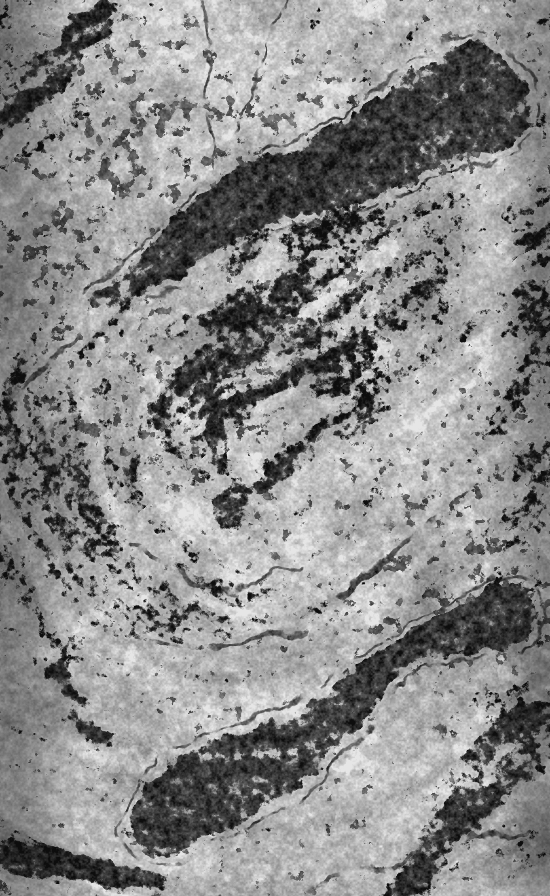
Reproduce this texture procedurally as a WebGL 2 fragment shader.

```glsl
#version 300 es
precision highp float;
// Weathered banded gneiss: folded dark mica layers in pale, speckled grey stone.
uniform vec2 u_resolution;
out vec4 fragColor;

float hash(vec2 p) {
  vec3 h = fract(vec3(p.xyx) * 0.1031);
  h += dot(h, h.yzx + 33.33);
  return fract((h.x + h.y) * h.z);
}

float noise(vec2 p) {
  vec2 i = floor(p), f = fract(p);
  f = f * f * (3.0 - 2.0 * f);
  return mix(mix(hash(i), hash(i + vec2(1, 0)), f.x),
             mix(hash(i + vec2(0, 1)), hash(i + vec2(1, 1)), f.x), f.y);
}

float fbm(vec2 p) {
  float sum = 0.0, amp = 0.5;
  for (int i = 0; i < 5; i++) {
    sum += amp * noise(p);
    p = mat2(1.6, 1.2, -1.2, 1.6) * p + 17.3;
    amp *= 0.5;
  }
  return sum / 0.97;
}

// Signed distance to a segment whose radius runs from ra to rb.
float wedge(vec2 p, vec2 a, vec2 b, float ra, float rb) {
  vec2 ab = b - a;
  float t = clamp(dot(p - a, ab) / dot(ab, ab), 0.0, 1.0);
  return length(p - a - ab * t) - mix(ra, rb, t);
}

float blob(vec2 p, vec2 centre, vec2 size, float angle) {
  float c = cos(angle), s = sin(angle);
  vec2 q = mat2(c, -s, s, c) * (p - centre) / size;
  return exp(-dot(q, q));
}

// Streaks that run up to the right and bend round a fold nose on the left.
float foliation(vec2 p) {
  vec2 q = mat2(0.83, -0.56, 0.56, 0.83) * (p - vec2(0.46, 0.84));
  float across = q.x < 0.0 ? length(q) : abs(q.y);
  float along = q.x < 0.0 ? -0.2 * atan(-q.x, abs(q.y)) : q.x;
  return fbm(vec2(along * 9.0 + step(0.0, q.y) * 0.3, across * 36.0));
}

void main() {
  vec2 p = gl_FragCoord.xy / u_resolution.x;
  vec2 drift = vec2(fbm(p * 5.0), fbm(p * 5.0 + 41.0)) - 0.5;
  vec2 ripple = vec2(fbm(p * 24.0 + 9.0), fbm(p * 24.0 + 73.0)) - 0.5;
  vec2 w = p + 0.09 * drift + 0.035 * ripple;

  // Solid mica layers
  float layer = wedge(w, vec2(0.18, 1.08), vec2(0.48, 1.27), 0.018, 0.066);
  layer = min(layer, wedge(w, vec2(0.48, 1.27), vec2(0.88, 1.45), 0.066, 0.092));
  layer = min(layer, wedge(w, vec2(0.31, 0.15), vec2(0.50, 0.25), 0.085, 0.068));
  layer = min(layer, wedge(w, vec2(0.50, 0.25), vec2(0.74, 0.425), 0.068, 0.032));
  layer = min(layer, wedge(w, vec2(0.74, 0.425), vec2(0.93, 0.51), 0.032, 0.06));
  float rim = abs(layer - 0.014);

  // Torn seams around the fold core and at the borders
  float seam = wedge(w, vec2(0.35, 0.97), vec2(0.41, 0.78), 0.03, 0.018);
  seam = min(seam, wedge(w, vec2(0.41, 0.70), vec2(0.68, 0.89), 0.022, 0.012));
  seam = min(seam, wedge(w, vec2(0.37, 0.95), vec2(0.52, 1.12), 0.024, 0.01));
  seam = min(seam, wedge(w, vec2(0.02, 1.42), vec2(0.20, 1.62), 0.035, 0.03));
  seam = min(seam, wedge(w, vec2(0.74, 0.02), vec2(0.97, 0.30), 0.018, 0.045));
  seam = min(seam, wedge(w, vec2(0.13, 0.42), vec2(0.17, 0.30), 0.012, 0.02));
  seam = min(seam, wedge(w, vec2(0.00, 0.07), vec2(0.30, 0.02), 0.03, 0.02));

  // Share of mica at each place
  float cover = 0.50 * blob(w, vec2(0.44, 0.99), vec2(0.45, 0.20), 0.55);
  cover = max(cover, 0.47 * blob(w, vec2(0.08, 0.73), vec2(0.20, 0.30), 0.3));
  cover = max(cover, 0.42 * blob(w, vec2(0.34, 0.53), vec2(0.32, 0.10), 0.3));
  cover = max(cover, 0.38 * blob(w, vec2(0.98, 1.00), vec2(0.07, 0.70), 0.0));
  cover = max(cover, 0.40 * blob(w, vec2(0.06, 1.52), vec2(0.13, 0.20), -0.6));
  cover = max(cover, 0.62 * smoothstep(0.03, -0.015, seam));
  cover *= smoothstep(-0.01, 0.03, wedge(w, vec2(0.46, 0.80), vec2(0.56, 0.88), 0.035, 0.025));
  cover = max(cover, 0.74 * smoothstep(0.012, -0.012, layer));

  float streak = foliation(p + 0.07 * drift + 0.02 * ripple);
  float grain = fbm(p * 95.0);
  float texture_ = 0.5 + 1.05 * (streak - 0.5) + 0.85 * (grain - 0.5);
  float mica = smoothstep(0.86, 1.06, cover + texture_);

  // Thin broken veins and cracks
  float vein = wedge(w, vec2(0.36, 1.64), vec2(0.40, 1.32), 0.0, 0.0);
  vein = min(vein, wedge(w, vec2(0.53, 1.64), vec2(0.41, 1.33), 0.0, 0.0));
  vein = min(vein, wedge(w, vec2(0.62, 0.56), vec2(0.89, 0.76), 0.004, 0.0));
  vein = min(vein, wedge(w, vec2(0.22, 0.64), vec2(0.36, 0.57), 0.004, 0.001));
  vein = min(vein, wedge(w, vec2(0.36, 0.57), vec2(0.55, 0.60), 0.001, 0.0));
  vein = min(vein, wedge(w, vec2(0.25, 0.46), vec2(0.56, 0.49), 0.002, 0.001));
  vein = min(vein, wedge(w, vec2(0.02, 0.89), vec2(0.15, 1.02), 0.002, 0.001));
  vein = min(vein, wedge(w, vec2(0.52, 0.02), vec2(0.96, 0.13), 0.002, 0.001));
  float broken = smoothstep(0.36, 0.54, fbm(p * 30.0 + 5.0));
  float lines = broken * smoothstep(0.0045, 0.001, min(vein, rim));

  // Scattered dark flecks, gathered in patches
  float patches = fbm(p * 3.5 + 20.0) + 0.2 * blob(p, vec2(0.2, 1.35), vec2(0.25, 0.25), 0.0);
  float flecks = smoothstep(0.0, 0.07, fbm(p * 62.0 + 11.0) - 0.92 + 0.42 * patches);

  // Tones
  float fine = noise(p * 290.0) - 0.5;
  float pale = 0.72 + 0.36 * (fbm(p * 9.0 + 60.0) - 0.5) + 0.30 * (grain - 0.5)
             - 0.20 * (streak - 0.5) + 0.13 * fine;
  pale += 0.10 * smoothstep(0.62, 0.72, fbm(p * 34.0 + 90.0));
  float dark = 0.23 + 0.50 * (0.5 - grain) + 0.30 * (0.5 - streak) + 0.16 * fine;
  float tone = mix(pale, dark, max(mica, max(0.85 * lines, 0.8 * flecks)));
  float side = smoothstep(0.0, 0.2, p.x) * smoothstep(0.0, 0.13, 1.0 - p.x);
  tone *= mix(0.66, 1.0, side);
  fragColor = vec4(vec3(clamp(tone, 0.05, 0.9)), 1.0);
}
```
